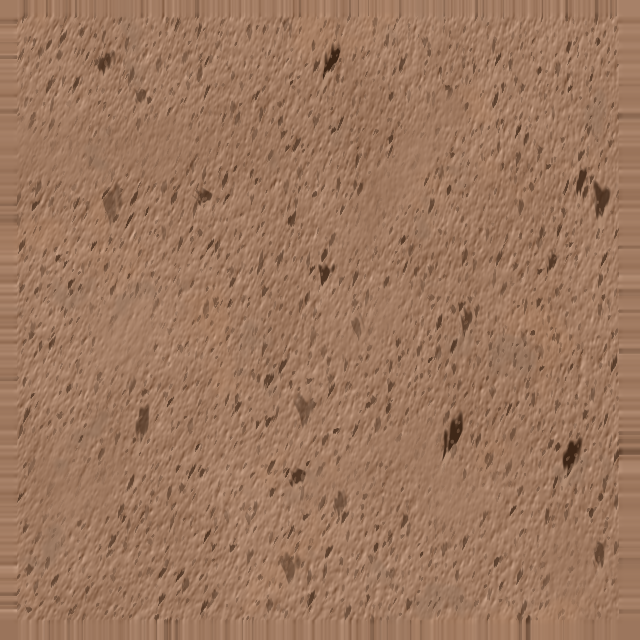
A Shadertoy shader for this texture:

```glsl
const vec3 SOIL = vec3(0.630, 0.481, 0.381);
const vec3 PALE = vec3(0.73, 0.585, 0.48);
const vec3 RUST = vec3(0.70, 0.52, 0.39);
const vec3 SHADOW = vec3(0.23, 0.14, 0.08);
const vec3 DUST = vec3(0.57, 0.45, 0.365);

vec3 hash3(vec2 cell, float seed) {
    vec3 v = fract(vec3(cell.xyx) * vec3(0.1031, 0.1030, 0.0973) + seed * 0.137);
    v += dot(v, v.yxz + 33.33);
    return fract((v.xxy + v.yzz) * v.zyx);
}

// Soft cellular height: rounded bumps around scattered points
float cellular(vec2 p, float seed) {
    vec2 base = floor(p);
    float sum = 0.0;
    for (int y = -1; y <= 1; y++)
    for (int x = -1; x <= 1; x++) {
        vec2 cell = base + vec2(x, y);
        vec3 h = hash3(cell, seed);
        vec2 d = p - cell - h.xy;
        sum += exp(-6.0 * dot(d, d)) * (0.3 + h.z);
    }
    return sum;
}

// Bumps lit from one side, centred on zero
float emboss(vec2 p, vec2 cells, vec2 lightStep, float seed) {
    return cellular(p * cells, seed) - cellular((p + lightStep) * cells, seed);
}

// Broad mottling from layered sines, roughly -1 to 1
float mottle(vec2 p, float scale, float phase) {
    float sum = 0.0;
    float weight = 0.5;
    for (int i = 0; i < 4; i++) {
        p = mat2(0.8, -0.6, 0.6, 0.8) * p + phase;
        sum += weight * sin(p.x * scale + 1.7 * sin(p.y * scale)) * cos(p.y * scale * 0.8);
        scale *= 1.9;
        weight *= 0.6;
    }
    return sum;
}

// Slanted pits: x is the shadowed hollow, y the lit tail below it
vec2 pits(vec2 p, vec2 cells, vec2 size, float density, float rough, float seed) {
    vec2 base = floor(p * cells);
    vec2 result = vec2(0.0);
    for (int y = -1; y <= 1; y++)
    for (int x = -1; x <= 1; x++) {
        vec2 cell = base + vec2(x, y);
        vec3 place = hash3(cell, seed);
        vec3 kind = hash3(cell, seed + 3.7);
        if (place.z > density) continue;
        vec2 d = p - (cell + place.xy) / cells;
        d.x -= d.y * (kind.x - 0.5) * 0.5;
        vec2 u = d / (size * mix(vec2(0.65, 0.45), vec2(1.4, 1.3), kind.yz));
        u.x /= 1.0 + 0.4 * clamp(u.y, -1.2, 1.2);
        float ragged = rough * sin(3.0 * u.x + 6.0 * kind.x) * sin(2.5 * u.y + 9.0 * kind.y);
        ragged += 0.5 * rough * sin(7.0 * u.x + 5.0 * u.y + 6.0 * kind.z);
        float hollow = 1.0 - smoothstep(0.6, 1.15, length(u) + ragged);
        float tail = 1.0 - smoothstep(0.4, 1.25, length((u - vec2(0.7, -1.0)) / vec2(0.9, 1.25)));
        float strength = mix(0.35, 1.0, kind.x);
        result = max(result, vec2(hollow, tail) * strength);
    }
    return result;
}

vec3 ground(vec2 p) {
    // Grain leans right, closer to upright on the right side
    vec2 q = vec2(p.x - 0.34 * p.y + 0.20 * p.x * p.y, p.y);
    q.x += 0.004 * mottle(p, 14.0, 2.3);

    // Smooth areas hold fewer marks
    float relief = smoothstep(-0.7, -0.05, mottle(p, 11.0, 4.1));
    float grain = 0.085 * emboss(q, vec2(95.0, 44.0), vec2(0.003, -0.004), 1.0)
                + 0.075 * emboss(q, vec2(190.0, 105.0), vec2(0.002, -0.003), 5.0);
    vec3 colour = SOIL + grain * mix(0.45, 1.0, relief);
    colour += 0.030 * mottle(p, 8.0, 1.1) + 0.022 * mottle(q * vec2(1.6, 1.0), 28.0, 3.4);
    colour = mix(colour, RUST, 0.35 * smoothstep(0.3, 0.8, mottle(p, 13.0, 7.7)));
    colour = mix(colour, DUST, 0.5 * smoothstep(0.4, 0.75, mottle(p, 17.0, 5.2)));

    // Three sizes of pit, from specks to open holes
    vec2 specks = pits(q, vec2(80.0, 48.0), vec2(0.0022, 0.0058), 0.55, 0.15, 11.0);
    vec2 gouges = pits(q, vec2(38.0, 27.0), vec2(0.0038, 0.0105), 0.52, 0.22, 23.0);
    vec2 holes = pits(q, vec2(9.0, 7.0), vec2(0.0115, 0.024), 0.34, 0.32, 37.0);
    float lit = max(max(0.4 * specks.y, 0.5 * gouges.y) * relief, 0.75 * holes.y);
    float shade = max(max(0.45 * specks.x, 0.72 * gouges.x) * mix(0.25, 1.0, relief), holes.x);

    // Crumbs left on the floor of the open holes
    float crumbs = smoothstep(0.6, 1.1, cellular(q * vec2(150.0, 95.0), 51.0));
    shade *= 1.0 - 0.4 * crumbs * smoothstep(0.2, 0.6, holes.x);
    colour = mix(colour, PALE, lit);
    return mix(colour, SHADOW, shade);
}

void mainImage(out vec4 fragColor, in vec2 fragCoord) {
    vec2 uv = fragCoord / iResolution.xy;

    // Margins stretch the outermost ground into smears
    vec2 inner = clamp(uv, vec2(0.026, 0.03), vec2(0.968, 0.975));
    float margin = smoothstep(0.0, 0.008, length(uv - inner));
    vec3 colour = mix(ground(inner), SOIL, 0.4 * margin);
    fragColor = vec4(colour, 1.0);
}
```
